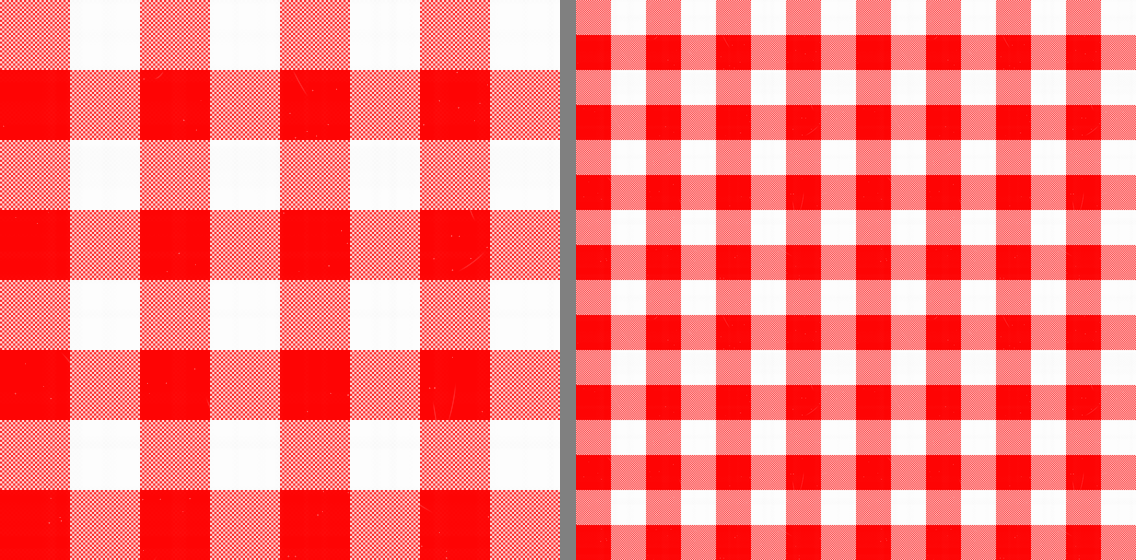
Left: one tile. Right: repeated 2 by 2.
Give the GLSL for this pattern, as a WebGL 2 fragment shader.

```glsl
#version 300 es
precision highp float;
// Red and white gingham cloth: 4 by 4 repeats of warp and weft bands.
// A 256-thread plain weave picks the warp or weft colour at each crossing;
// thin streaks, specks and scratches, all wrapping, add faint wear.

uniform vec2 u_resolution;
out vec4 fragColor;

const float PI = 3.14159265;
const float THREADS = 256.0;
const float BANDS = 8.0;

float hash(vec2 p) {
    return fract(sin(dot(p, vec2(12.9898, 78.233))) * 43758.5453);
}

// Square wave alternating +1 and -1 on each unit, softened over one pixel.
vec2 squareWave(vec2 t, vec2 pixel) {
    vec2 side = 1.0 - 2.0 * mod(floor(t), 2.0);
    vec2 edge = 0.5 - abs(fract(t) - 0.5);
    return side * min(edge / (0.5 * pixel), 1.0);
}

// Value noise along one axis that repeats after a whole number of cells.
float wrapNoise(float x, float cells, float seed) {
    float t = x * cells;
    float i = floor(t);
    float a = hash(vec2(mod(i, cells), seed));
    float b = hash(vec2(mod(i + 1.0, cells), seed));
    return mix(a, b, smoothstep(0.0, 1.0, t - i));
}

// Pale dust points, at most one in each cell of a wrapping grid.
float specks(vec2 uv, float pixel) {
    vec2 grid = uv * 96.0;
    vec2 cell = floor(grid);
    vec2 center = 0.25 + 0.5 * vec2(hash(cell + 3.1), hash(cell + 7.7));
    float radius = 0.06 + 0.1 * hash(cell + 5.3);
    float soft = 96.0 * pixel;
    float dot_ = 1.0 - smoothstep(radius - 0.5 * soft, radius + 0.5 * soft,
                                  length(grid - cell - center));
    return dot_ * step(0.965, hash(cell + 1.9));
}

// Short, slightly bent hairlines that fade at both ends.
float scratches(vec2 uv, float pixel) {
    float sum = 0.0;
    for (int i = 0; i < 22; i++) {
        float id = float(i);
        vec2 center = vec2(hash(vec2(id, 1.0)), hash(vec2(id, 2.0)));
        float angle = PI * hash(vec2(id, 3.0));
        float reach = 0.012 + 0.03 * hash(vec2(id, 4.0));
        vec2 d = fract(uv - center + 0.5) - 0.5;
        vec2 along = vec2(cos(angle), sin(angle));
        float s = dot(d, along) / reach;
        float bend = 0.006 * (hash(vec2(id, 5.0)) - 0.5) * s * s;
        float off = abs(dot(d, vec2(-along.y, along.x)) - bend);
        float line = 1.0 - smoothstep(0.0003, 0.0003 + pixel, off);
        sum += line * (1.0 - smoothstep(0.3, 1.0, abs(s)));
    }
    return min(sum, 1.0);
}

void main() {
    vec2 uv = gl_FragCoord.xy / u_resolution;
    vec2 pixel = 1.0 / u_resolution;
    float pixelSize = max(pixel.x, pixel.y);

    // Red bands of the warp (x) and the weft (y)
    vec2 band = 0.5 + 0.5 * squareWave(uv * BANDS, pixel * BANDS);

    // Plain weave: alternate crossings show warp or weft
    vec2 thread = squareWave(uv * THREADS, pixel * THREADS);
    float weave = thread.x * thread.y;
    float warpOnTop = 0.5 + 0.36 * weave;
    float dye = mix(band.y, band.x, warpOnTop);

    vec3 white = vec3(0.992);
    vec3 red = vec3(0.995, 0.014, 0.014);
    vec3 color = mix(white, red, dye);

    // Uneven threads: broad soft streaks with a trace of the weave
    float streak = smoothstep(0.55, 1.0, wrapNoise(uv.x, 64.0, 11.0))
                 + smoothstep(0.55, 1.0, wrapNoise(uv.y, 64.0, 23.0));
    float texture_ = streak * (0.6 + 0.4 * weave);
    color -= 0.012 * texture_ * (1.0 - dye);
    color.gb += 0.02 * texture_ * dye;

    // Wear shows mainly on the dyed threads
    float wear = 0.3 * specks(uv, pixelSize) + 0.14 * scratches(uv, pixelSize);
    color = mix(color, white, wear * dye);

    fragColor = vec4(clamp(color, 0.0, 1.0), 1.0);
}
```
